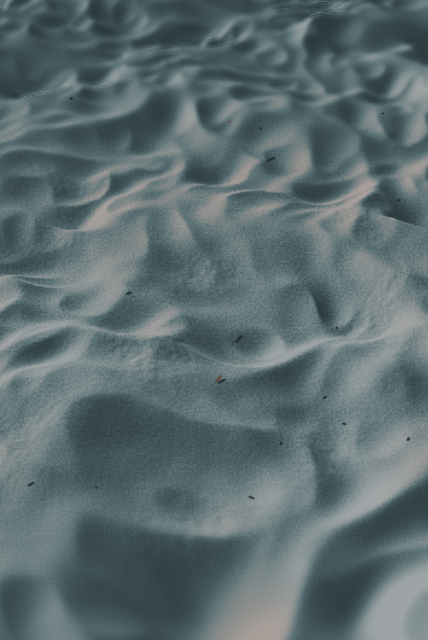
Write a Shadertoy shader that draws this texture.

```glsl
// Wind-blown sand hollows at dusk, seen obliquely with a shallow focus.
// A ridged-noise height field is ray marched, shaded by its slope towards a
// low light, averaged over a small lens disc, then given grain and debris.

#define CAMERA_HEIGHT 3.0
#define CAMERA_PITCH 0.66
#define FOCAL_LENGTH 1.3
#define SLAB_TOP 0.38
#define SLAB_BOTTOM -0.45
#define MARCH_STEPS 26
#define LENS_SAMPLES 8
#define LENS_BLUR 0.005
#define DUNE_SCALE 1.3
#define SLOPE_CONTRAST 0.98
#define GRAIN 0.24
#define DEBRIS_COUNT 18

const float BASE_LIGHT = 0.61;
const vec2 LIGHT_HEADING = vec2(-0.8, 0.6);
const vec3 SHADOW_TEAL = vec3(0.17, 0.23, 0.24);
const vec3 MID_TEAL = vec3(0.355, 0.445, 0.46);
const vec3 PALE_SAND = vec3(0.62, 0.645, 0.65);
const vec3 WARM_SAND = vec3(0.66, 0.62, 0.60);
const vec3 TWIG_DARK = vec3(0.13, 0.15, 0.16);
const vec3 LEAF_RUST = vec3(0.40, 0.26, 0.22);

vec2 hash2(vec2 p) {
    vec3 q = fract(p.xyx * vec3(0.1031, 0.1030, 0.0973));
    q += dot(q, q.yzx + 33.33);
    return fract((q.xx + q.yz) * q.zy);
}

float corner(vec2 cell, vec2 offset) {
    return dot(hash2(cell) * 2.0 - 1.0, offset);
}

float gradientNoise(vec2 p) {
    vec2 i = floor(p), f = p - i;
    vec2 u = f * f * f * (f * (f * 6.0 - 15.0) + 10.0);
    vec2 e = vec2(1.0, 0.0);
    return mix(mix(corner(i, f), corner(i + e, f - e), u.x),
               mix(corner(i + e.yx, f - e.yx), corner(i + 1.0, f - 1.0), u.x), u.y);
}

// Rounded crest where the noise crosses zero
float crest(float n, float roundness) {
    return -sqrt(n * n + roundness * roundness);
}

// Large dunes and the smaller ridges between them
float duneHeight(vec2 p) {
    p *= DUNE_SCALE;
    float swell = gradientNoise(p * 0.55 + 41.3);
    vec2 q = p + vec2(0.5, -0.35) * swell;
    mat2 turn = mat2(0.8, 0.6, -0.6, 0.8);
    float large = crest(gradientNoise(q * 0.95 + 17.7), 0.035);
    float small = crest(gradientNoise(turn * q * 1.9 + 63.1), 0.04);
    return 0.12 + 0.31 * swell + 0.42 * large + 0.14 * small;
}

// Trodden crumbs and ripples, gathered in patches
float fineHeight(vec2 p) {
    float patches = smoothstep(0.0, 0.4, gradientNoise(p * 1.5 + 88.0));
    return 0.010 * gradientNoise(p * 6.0 + 9.0) + 0.0012 * gradientNoise(p * 37.0)
         + patches * (0.007 * gradientNoise(p * 13.0) + 0.004 * gradientNoise(p * 25.0));
}

// Ground position (x, z) where the view ray meets the sand
vec2 hitSand(vec2 uv) {
    float s = sin(CAMERA_PITCH), c = cos(CAMERA_PITCH);
    vec3 ray = vec3(uv.x, uv.y * c - FOCAL_LENGTH * s, uv.y * s + FOCAL_LENGTH * c);
    vec2 slide = ray.xz / -ray.y;
    float stepDown = (SLAB_TOP - SLAB_BOTTOM) / float(MARCH_STEPS);
    float level = SLAB_TOP, gapBefore = 1.0;
    for (int i = 0; i < MARCH_STEPS; i++) {
        float gap = level - duneHeight(slide * (CAMERA_HEIGHT - level));
        if (gap < 0.0) {
            level += stepDown * gap / (gap - gapBefore);
            break;
        }
        gapBefore = gap;
        level -= stepDown;
    }
    return slide * (CAMERA_HEIGHT - level);
}

float sandLight(vec2 uv, float focus) {
    vec2 p = hitSand(uv);
    float reach = mix(0.035, 0.012, focus);
    vec2 ahead = p + LIGHT_HEADING * reach;
    float h = duneHeight(p);
    float slope = h - duneHeight(ahead) + focus * (fineHeight(p) - fineHeight(ahead));
    return SLOPE_CONTRAST * slope / reach + 0.4 * h;
}

float segmentDistance(vec2 p, vec2 halfSpan) {
    float along = clamp(dot(p, halfSpan) / dot(halfSpan, halfSpan), -1.0, 1.0);
    return length(p - halfSpan * along) + 0.0009 * along * along;
}

void mainImage(out vec4 fragColor, in vec2 fragCoord) {
    vec2 uv = (fragCoord - 0.5 * iResolution.xy) / iResolution.y;
    float focus = 1.0 - smoothstep(0.12, 0.48, abs(uv.y + 0.05));

    // Lens disc: a spiral of rays, wider away from the focal band
    float radius = mix(LENS_BLUR, 0.0008, focus), light = 0.0;
    for (int i = 0; i < LENS_SAMPLES; i++) {
        float k = float(i), angle = k * 2.39996;
        vec2 lens = sqrt((k + 0.5) / float(LENS_SAMPLES)) * vec2(cos(angle), sin(angle));
        light += sandLight(uv + radius * lens, focus) / float(LENS_SAMPLES);
    }

    // Exposure, fading to the far edge and the corners
    light += BASE_LIGHT - 0.20 * smoothstep(0.15, 0.5, uv.y) - 0.38 * dot(uv, uv);
    light += GRAIN * (0.2 + 0.8 * focus) * gradientNoise(uv * 290.0 + 500.0);
    float q = 2.0 * light - 1.0;
    float tone = 0.5 + 0.5 * q / sqrt(1.0 + 0.6 * q * q);
    float warmth = smoothstep(-0.2, 0.3, gradientNoise(uv * 3.0 + 20.0));
    vec3 highlight = mix(PALE_SAND, WARM_SAND, warmth);
    vec3 color = mix(SHADOW_TEAL, MID_TEAL, clamp(tone * 2.0, 0.0, 1.0));
    color = mix(color, highlight, clamp(tone * 2.0 - 1.0, 0.0, 1.0));

    // Scattered specks, short twigs and an occasional rusty leaf
    for (int i = 0; i < DEBRIS_COUNT; i++) {
        vec2 place = hash2(vec2(float(i) + 3.0, 7.0));
        vec2 form = hash2(vec2(float(i) + 11.0, 29.0));
        vec2 center = (place - 0.5) * vec2(0.64, 0.70);
        vec2 halfSpan = mix(0.0008, 0.008, form.x * form.x * form.x)
                      * normalize(vec2(1.0, form.y * 2.4 - 0.9));
        float d = segmentDistance(uv - center, halfSpan) - mix(0.0014, 0.0024, form.y);
        float cover = 1.0 - smoothstep(-0.001, 0.0015, d);
        color = mix(color, i % 8 == 5 ? LEAF_RUST : TWIG_DARK, 0.8 * cover);
    }
    fragColor = vec4(color, 1.0);
}
```
